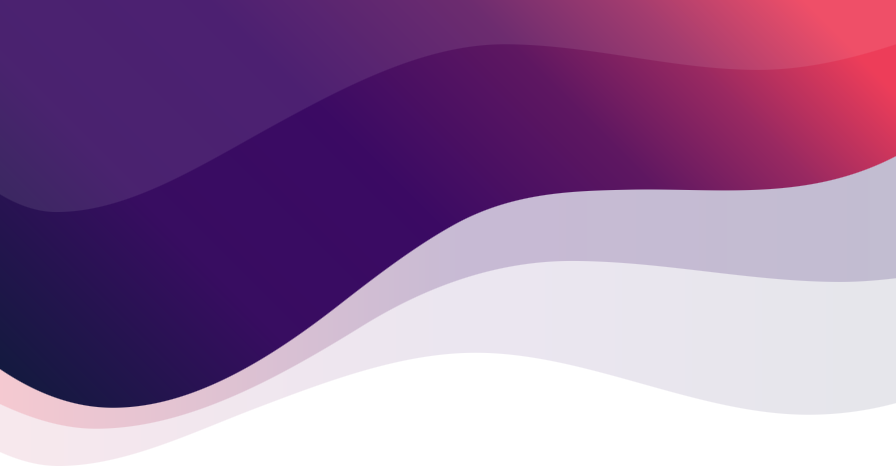
Give the GLSL for this background, as a Shadertoy shader.

```glsl
// Layered flowing waves: a navy-to-coral gradient above pale lavender bands on white.

// Smooth curve through knots of (x, height, slope)
float waveHeight(float x, vec3 knots[6]) {
    float height = knots[0].y;
    for (int i = 0; i < 5; i++) {
        vec3 a = knots[i], b = knots[i + 1];
        if (x < a.x) break;
        float span = b.x - a.x;
        float t = clamp((x - a.x) / span, 0.0, 1.0);
        float s = 1.0 - t;
        height = mix(a.y, b.y, t * t * (3.0 - 2.0 * t))
               + span * t * s * (a.z * s - b.z * t);
    }
    return height;
}

// Antialiased coverage of the area above a wave
float above(vec2 uv, vec3 knots[6]) {
    float gap = uv.y - waveHeight(uv.x, knots);
    return clamp(0.5 + gap / fwidth(gap), 0.0, 1.0);
}

// Diagonal gradient from navy at lower left to coral at upper right
vec3 duskGradient(float d) {
    vec3 color = mix(vec3(0.08, 0.10, 0.25), vec3(0.22, 0.05, 0.38),
                     clamp((d + 0.78) / 0.66, 0.0, 1.0));
    color = mix(color, vec3(0.23, 0.04, 0.39), clamp((d + 0.12) / 0.57, 0.0, 1.0));
    color = mix(color, vec3(0.37, 0.09, 0.38), clamp((d - 0.45) / 0.55, 0.0, 1.0));
    color = mix(color, vec3(0.60, 0.16, 0.38), clamp((d - 1.00) / 0.35, 0.0, 1.0));
    return mix(color, vec3(0.93, 0.24, 0.35), clamp((d - 1.35) / 0.37, 0.0, 1.0));
}

// Horizontal three-colour blend for the pale bands
vec3 paleGradient(float x, vec3 left, vec3 middle, vec3 right) {
    vec3 color = mix(left, middle, clamp(x / 0.52, 0.0, 1.0));
    return mix(color, right, clamp((x - 0.6) / 0.4, 0.0, 1.0));
}

void mainImage(out vec4 fragColor, in vec2 fragCoord) {
    vec2 uv = fragCoord / iResolution.xy;

    // Wave edges, from bottom to top
    float mist = above(uv, vec3[6](
        vec3(0.0, 0.03, -0.86), vec3(0.065, 0.0, 0.0), vec3(0.287, 0.125, 0.73),
        vec3(0.531, 0.243, 0.0), vec3(0.902, 0.11, 0.0), vec3(1.0, 0.135, 0.52)));
    float lavender = above(uv, vec3[6](
        vec3(0.0, 0.133, -0.9), vec3(0.107, 0.08, 0.0), vec3(0.404, 0.30, 1.19),
        vec3(0.638, 0.44, 0.0), vec3(0.938, 0.395, 0.0), vec3(1.0, 0.403, 0.23)));
    float dusk = above(uv, vec3[6](
        vec3(0.0, 0.208, -1.3), vec3(0.126, 0.125, 0.0), vec3(0.378, 0.345, 1.5),
        vec3(0.507, 0.518, 1.06), vec3(0.703, 0.593, 0.04), vec3(1.0, 0.665, 1.0)));
    float veil = above(uv, vec3[6](
        vec3(0.0, 0.583, -1.15), vec3(0.063, 0.545, 0.0), vec3(0.3, 0.725, 1.06),
        vec3(0.563, 0.905, 0.0), vec3(0.846, 0.85, 0.0), vec3(1.0, 0.905, 0.63)));

    // Pale bands over white
    vec3 color = vec3(1.0);
    color = mix(color, paleGradient(uv.x, vec3(0.97, 0.91, 0.93),
        vec3(0.92, 0.90, 0.94), vec3(0.90, 0.90, 0.92)), mist);
    color = mix(color, paleGradient(uv.x, vec3(0.96, 0.79, 0.82),
        vec3(0.78, 0.73, 0.83), vec3(0.76, 0.74, 0.82)), lavender);

    // Dark gradient with a translucent white veil on top
    color = mix(color, duskGradient(uv.x * 1.92 + uv.y - 1.0), dusk);
    color = mix(color, vec3(1.0), 0.09 * veil);

    fragColor = vec4(color, 1.0);
}
```
